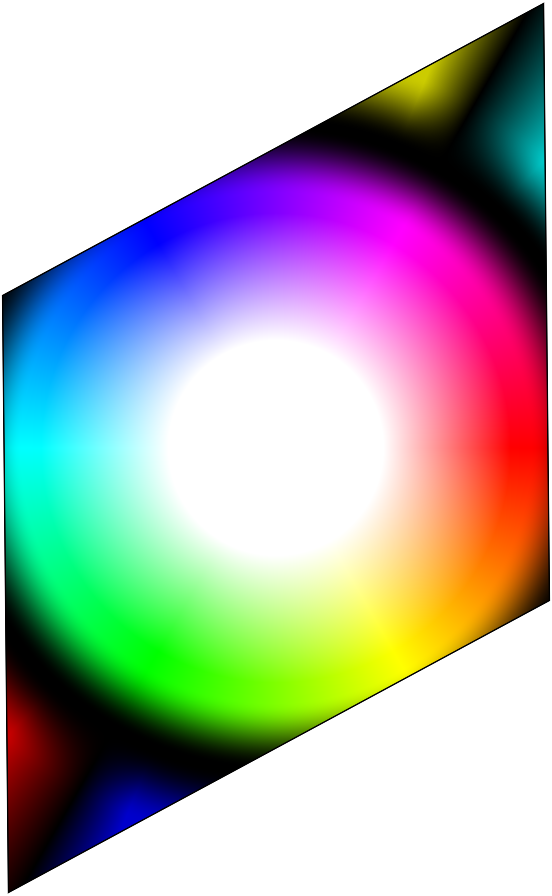
Write a Shadertoy shader that draws this background.

```glsl
#define HALF_SLANT vec2(0.3027, 0.1634)
#define HALF_SIDE vec2(-0.0033, 0.3340)
#define CORE_RADIUS 0.120
#define PURE_RADIUS 0.262
#define FADE_START 0.284
#define FADE_END 0.358
#define REVIVE_START 0.365
#define REVIVE_END 0.445
#define REVIVE_LEVEL 0.8
#define OUTLINE_WIDTH 0.0016

const float TAU = 6.2831853;

float cross2(vec2 a, vec2 b) {
    return a.x * b.y - a.y * b.x;
}

// Approximate distance to a centred parallelogram, negative inside
float parallelogram(vec2 p, vec2 u, vec2 v) {
    float area = cross2(u, v);
    float sideways = (abs(cross2(p, v)) - area) / length(v);
    float upward = (abs(cross2(u, p)) - area) / length(u);
    return max(sideways, upward);
}

// Fully saturated colour for a hue in turns
vec3 hueColor(float hue) {
    vec3 wave = abs(fract(hue + vec3(0.0, 2.0, 1.0) / 3.0) * 6.0 - 3.0);
    return clamp(wave - 1.0, 0.0, 1.0);
}

// Hue wheel with a white core and a dark rim
vec3 colorWheel(float hue, float radius) {
    float saturation = clamp((radius - CORE_RADIUS) / (PURE_RADIUS - CORE_RADIUS), 0.0, 1.0);
    float value = 1.0 - smoothstep(FADE_START, FADE_END, radius);
    return value * mix(vec3(1.0), hueColor(hue), saturation);
}

// Complementary glows on both sides of the green-magenta axis
vec3 cornerGlow(float hue, float radius) {
    float offset = (fract((hue - 1.0 / 3.0) * 2.0 + 0.5) - 0.5) / 2.0;
    float spread = offset < 0.0 ? 0.022 : 0.036;
    float neighbour = hue - offset + sign(offset) / 6.0;
    float strength = min(abs(offset) / spread, 1.0);
    strength *= smoothstep(REVIVE_START, REVIVE_END, radius);
    return REVIVE_LEVEL * strength * (1.0 - hueColor(neighbour));
}

void mainImage(out vec4 fragColor, in vec2 fragCoord) {
    vec2 p = (fragCoord - 0.5 * iResolution.xy) / iResolution.y;
    float pixel = 1.0 / iResolution.y;

    // Hue runs clockwise from the right
    float radius = length(p);
    float hue = fract(atan(-p.y, p.x + 1e-6) / TAU);
    vec3 color = colorWheel(hue, radius) + cornerGlow(hue, radius);

    // Thin dark outline, then the white surround
    float edge = parallelogram(p, HALF_SLANT, HALF_SIDE);
    color *= 1.0 - smoothstep(-0.5 * pixel, 0.5 * pixel, edge + OUTLINE_WIDTH);
    color = mix(color, vec3(1.0), smoothstep(-0.5 * pixel, 0.5 * pixel, edge));

    fragColor = vec4(color, 1.0);
}
```
